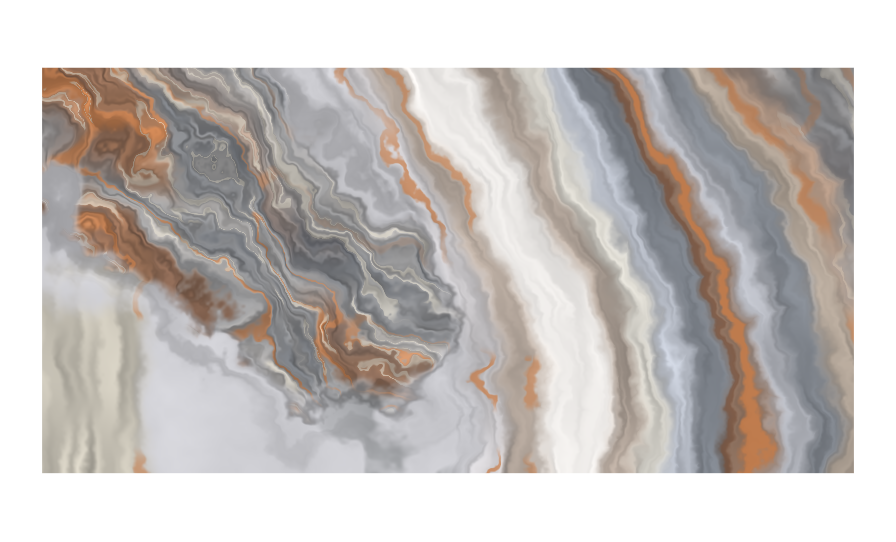
Give the GLSL for this texture, as a Shadertoy shader.

```glsl
// Polished onyx slab: wavy agate bands and a rusty rock mass, framed by a white margin.

const vec3 WHITE = vec3(1.0);
const vec3 PALE = vec3(0.81, 0.81, 0.83);
const vec3 CREAM = vec3(0.78, 0.76, 0.71);
const vec3 SLATE = vec3(0.37, 0.39, 0.42);
const vec3 RUST = vec3(0.46, 0.30, 0.21);
const vec3 ORANGE = vec3(0.78, 0.49, 0.29);
const vec2 SLAB_MIN = vec2(0.047, 0.127);
const vec2 SLAB_MAX = vec2(0.953, 0.875);

// Band colours from the pale left side to the dark right side
const vec3 BANDS[15] = vec3[15](
    vec3(0.79, 0.79, 0.81), vec3(0.78, 0.77, 0.78), vec3(0.68, 0.63, 0.59),
    vec3(0.94, 0.93, 0.92), vec3(0.92, 0.91, 0.90), vec3(0.67, 0.62, 0.58),
    vec3(0.80, 0.79, 0.76), vec3(0.71, 0.73, 0.77), vec3(0.45, 0.47, 0.50),
    vec3(0.55, 0.44, 0.37), vec3(0.69, 0.70, 0.73), vec3(0.50, 0.52, 0.55),
    vec3(0.68, 0.63, 0.58), vec3(0.66, 0.56, 0.49), vec3(0.47, 0.46, 0.47));

float hash(vec2 p) {
    return fract(sin(dot(p, vec2(127.1, 311.7))) * 43758.5453);
}

// Value noise that wraps after a whole number of cells
float noise(vec2 p, vec2 period) {
    vec2 i = floor(p), f = fract(p);
    f = f * f * (3.0 - 2.0 * f);
    vec2 a = mod(i, period), b = mod(i + 1.0, period);
    return mix(mix(hash(a), hash(vec2(b.x, a.y)), f.x),
               mix(hash(vec2(a.x, b.y)), hash(b), f.x), f.y);
}

float fbm(vec2 uv, vec2 cells) {
    float sum = 0.0, amp = 0.5;
    for (int i = 0; i < 5; i++) {
        sum += amp * noise(uv * cells, cells);
        cells *= 2.0;
        amp *= 0.5;
    }
    return sum;
}

// Layers stretched along the second coordinate
float strands(float across, float along, vec2 scale) {
    return noise(vec2(across, along) * scale + 64.0, vec2(512.0));
}

float vein(float x, float width) {
    return 1.0 - smoothstep(0.3 * width, width, abs(x));
}

vec3 bandColor(float t) {
    float x = clamp((t + 0.14) / 0.04, 0.0, 13.99);
    int i = int(x);
    return mix(BANDS[i], BANDS[i + 1], smoothstep(0.15, 0.85, fract(x)));
}

vec3 rockColor(float across, float along, float rustiness) {
    float broad = strands(across, along, vec2(15.0, 3.0));
    float fine = strands(across, along, vec2(48.0, 6.0));
    float hair = strands(across, along, vec2(110.0, 12.0));
    float rust = smoothstep(0.4, 0.65, strands(across, along, vec2(11.0, 2.0))) * rustiness;
    vec3 color = mix(SLATE, vec3(0.75, 0.73, 0.71), 0.5 * broad + 0.55 * fine);
    color = mix(color, mix(RUST, ORANGE, fine * fine), 0.75 * rust);
    color = mix(color, ORANGE, 0.7 * vein(broad - 0.55, 0.07) * (0.25 + 0.75 * rustiness));
    color = mix(color, CREAM, 0.6 * vein(fine - 0.72, 0.08));
    return color * (0.78 + 0.42 * hair);
}

vec3 slabColor(vec2 s, vec2 uv) {
    // Domain warps
    float swell = fbm(uv, vec2(5.0, 3.0)) - 0.48;
    float ripple = fbm(uv + 0.06 * swell, vec2(15.0, 9.0)) - 0.48;
    float scallop = abs(fbm(uv + 0.37, vec2(20.0, 12.0)) - 0.48);

    // Curved bands sweeping to the lower right
    float center = 0.655 + 0.028 * s.y - 0.196 * s.y * s.y;
    float t = s.x - center + 0.05 * swell + 0.045 * ripple + 0.05 * scallop;
    float layers = 0.6 * strands(t, s.y, vec2(80.0, 4.0)) + 0.4 * strands(t, s.y, vec2(190.0, 7.0));
    float calm = 1.0 - 0.7 * vein(t, 0.05);
    vec3 bands = bandColor(t) * (1.0 + 0.42 * calm * (layers - 0.5));
    float gap = smoothstep(0.3, 0.6, strands(t, s.y, vec2(4.0, 9.0)));
    bands = mix(bands, ORANGE, 0.75 * gap * vein(t + 0.095 + 0.12 * ripple, 0.009));
    bands = mix(bands, ORANGE, 0.6 * gap * vein(t + 0.05, 0.006));
    bands = mix(bands, ORANGE, 0.85 * vein(t - 0.225, 0.009));
    bands = mix(bands, ORANGE, 0.6 * gap * vein(t - 0.365, 0.012));
    bands = mix(bands, RUST, 0.6 * vein(t - 0.205, 0.008));
    bands = mix(bands, rockColor(t, s.y, 0.5), 0.8 * smoothstep(0.37, 0.43, t + 0.1 * ripple));

    // Cloudy pale ground with grey pools and cream streaks
    float cloud = fbm(uv + 0.1 * swell, vec2(10.0, 6.0));
    vec3 ground = PALE * (0.92 + 0.18 * cloud);
    float pool = smoothstep(0.53, 0.62, cloud) * smoothstep(0.25, 0.45, s.x);
    ground = mix(ground, vec3(0.55, 0.56, 0.57), 0.75 * pool);
    float edge = s.x - 0.125 + 0.06 * ripple + 0.04 * swell;
    float streak = strands(edge, s.y, vec2(90.0, 4.0));
    float low = 1.0 - smoothstep(0.4, 0.52, s.y + 0.3 * ripple);
    ground = mix(ground, CREAM * (0.78 + 0.36 * streak), low * (1.0 - smoothstep(-0.01, 0.02, edge)));
    ground = mix(ground, ORANGE, 0.6 * low * gap * vein(edge, 0.006));
    vec3 color = mix(ground, bands, smoothstep(-0.17, -0.13, t));

    // Rock mass around a diagonal spine
    vec2 start = vec2(0.15, 0.98), spine = vec2(0.57, -0.56);
    vec2 q = vec2(2.0 * s.x, s.y) - start;
    float h = clamp(dot(q, spine) / dot(spine, spine), 0.0, 1.0);
    float d = length(q - spine * h) - 0.27 + 0.25 * swell + 0.3 * ripple;
    float across = dot(q, vec2(0.70, 0.71)) + 0.3 * swell + 0.22 * ripple;
    float along = dot(q, vec2(0.71, -0.70)) + 0.2 * ripple;
    float halo = (1.0 - smoothstep(0.0, 0.16, d)) * (1.0 - smoothstep(-0.13, -0.06, t));
    color *= 1.0 - 0.35 * halo * strands(d, along, vec2(50.0, 3.0));
    vec3 rock = rockColor(across, along, 1.0 - smoothstep(-0.08, 0.2, across));
    return mix(color, rock, 1.0 - smoothstep(-0.03, 0.03, d));
}

void mainImage(out vec4 fragColor, in vec2 fragCoord) {
    vec2 uv = fragCoord / iResolution.xy;
    vec2 s = (uv - SLAB_MIN) / (SLAB_MAX - SLAB_MIN);
    vec2 inside = min(uv - SLAB_MIN, SLAB_MAX - uv) * iResolution.xy;
    float mask = clamp(min(inside.x, inside.y) + 0.5, 0.0, 1.0);
    fragColor = vec4(mix(WHITE, slabColor(s, uv), mask), 1.0);
}
```
